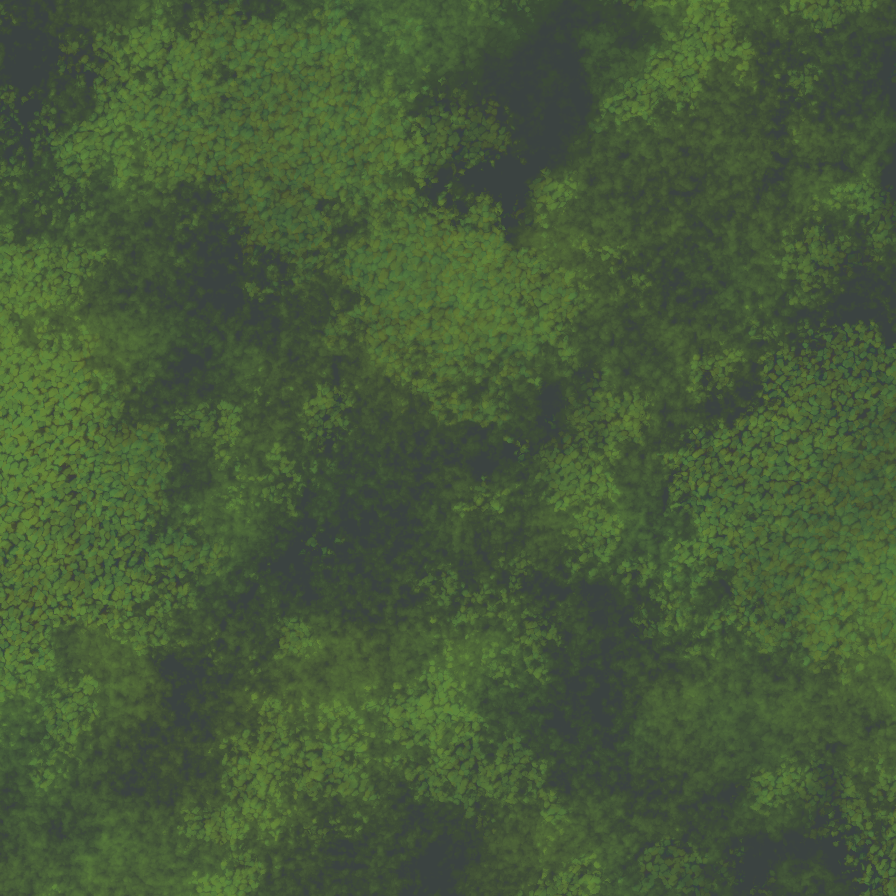
Give the GLSL for this texture, as a three.js fragment shader.

```glsl
varying vec2 vUv;

#define CLOUD_SCALE 4.5
#define POOL_SCALE 3.6
#define CUSHION_SCALE 2.6
#define TUFT_SCALE 12.0
#define LEAF_SCALE 160.0
#define CRACK_SCALE 3.4
#define CONTRAST 1.4
#define LEAF_DEPTH 0.72
#define GRIT 0.85
#define SLATE vec3(0.232, 0.262, 0.255)
#define SHADE vec3(0.243, 0.300, 0.217)
#define BRIGHT vec3(0.362, 0.500, 0.232)

float hash(vec2 c) {
  vec3 q = fract(c.xyx * vec3(0.1031, 0.1030, 0.0973));
  q += dot(q, q.yzx + 33.33);
  return fract((q.x + q.y) * q.z);
}

vec2 hash2(vec2 c) {
  return vec2(hash(c), hash(c + 57.3));
}

float valueNoise(vec2 p) {
  vec2 i = floor(p), f = fract(p);
  f = f * f * (3.0 - 2.0 * f);
  float low = mix(hash(i), hash(i + vec2(1.0, 0.0)), f.x);
  float high = mix(hash(i + vec2(0.0, 1.0)), hash(i + 1.0), f.x);
  return mix(low, high, f.y);
}

// Layered noise centred on zero
float fbm(vec2 p) {
  float sum = 0.0, weight = 0.5, total = 0.0;
  for (int i = 0; i < 5; i++) {
    sum += weight * (valueNoise(p) - 0.5);
    total += weight;
    weight *= 0.55;
    p = mat2(1.6, 1.2, -1.2, 1.6) * p + 11.7;
  }
  return sum / total;
}

// Cellular noise: nearest distance, second distance, random of nearest cell
vec3 cellular(vec2 p) {
  vec2 base = floor(p);
  vec3 nearest = vec3(9.0, 9.0, 0.0);
  for (int y = -1; y <= 1; y++) {
    for (int x = -1; x <= 1; x++) {
      vec2 cell = base + vec2(float(x), float(y));
      float d = length(cell + hash2(cell) - p);
      if (d < nearest.x) nearest = vec3(d, nearest.x, hash(cell + 19.1));
      else nearest.y = min(nearest.y, d);
    }
  }
  return nearest;
}

// Scattered discs: positive inside, measured in cell widths
float discs(vec2 p, float share) {
  vec2 base = floor(p);
  float field = -1.0;
  for (int y = -1; y <= 1; y++) {
    for (int x = -1; x <= 1; x++) {
      vec2 cell = base + vec2(float(x), float(y));
      float radius = mix(0.25, 0.5, hash(cell + 5.7));
      float inside = radius - length(cell + hash2(cell + 3.1) - p);
      if (hash(cell + 41.9) < share) field = max(field, inside);
    }
  }
  return field;
}

void main() {
  vec2 p = vUv;
  vec2 warp = vec2(fbm(p * 9.0), fbm(p * 9.0 + 31.0));
  float cloud = fbm(p * CLOUD_SCALE + 2.0);
  float ragged = fbm(p * 24.0 + 8.0);
  float fine = fbm(p * 120.0);

  // Leaf grain with dark gaps
  vec3 leaf = cellular(p * LEAF_SCALE + warp * 3.0 + 1.5 * fine);
  float gap = smoothstep(0.35, 0.85, leaf.x);
  float leafTone = LEAF_DEPTH * (0.26 - gap) + 0.3 * (leaf.z - 0.5);
  float stipple = 0.7 * fine + 0.3 * (leaf.z - 0.5);

  // Gritty ground with dark pools
  float poolField = fbm(p * POOL_SCALE + 7.0) + 0.35 * ragged + 0.15 * stipple;
  float pool = smoothstep(0.05, 0.17, poolField);
  float tone = 0.43 + CONTRAST * cloud + 0.35 * ragged - 0.42 * pool;
  tone += (GRIT * fine + 0.2 * leafTone) * (1.0 - 0.5 * pool);

  // Small ragged tufts
  float tuftField = discs((p + warp * 0.12) * TUFT_SCALE, 0.62);
  tuftField += 1.1 * ragged + 1.3 * cloud + stipple;
  float tuft = smoothstep(-0.1, 0.1, tuftField);
  tone += tuft * (0.17 + 0.55 * leafTone);

  // Broad round cushions with leafy rims
  float cushionField = discs((p + warp * 0.12) * CUSHION_SCALE, 0.75);
  cushionField += 0.45 * ragged + 0.25 * stipple;
  float cushion = smoothstep(-0.05, 0.06, cushionField);
  float grain = mix(0.55, 1.1, smoothstep(-0.1, 0.1, fbm(p * 3.0 + 23.0)));
  float cushionTone = 0.66 + 0.8 * cloud + 0.6 * fine + grain * leafTone;
  tone = mix(tone, cushionTone, 0.9 * cushion);

  // Thin broken cracks with soft shadows
  vec3 plate = cellular((p + warp * 0.14) * CRACK_SCALE + 4.0);
  float seam = plate.y - plate.x + 0.15 * abs(ragged) + 0.06 * stipple;
  float broken = smoothstep(-0.08, 0.08, fbm(p * 7.0 + 15.0));
  float crack = 1.0 - smoothstep(0.0, 0.06, seam);
  float shadow = 1.0 - smoothstep(0.0, 0.2, seam);
  tone -= broken * (0.2 * crack + 0.14 * shadow) * (1.0 - 0.5 * cushion);

  // Tone to colour, with slight olive and cool shifts
  vec3 color = mix(SLATE, SHADE, smoothstep(-0.05, 0.22, tone));
  color = mix(color, BRIGHT, clamp((tone - 0.2) / 0.8, 0.0, 1.1));
  float leafHue = (fract(leaf.z * 7.0) - 0.5) * max(cushion, 0.6 * tuft);
  float lush = smoothstep(0.0, 0.4, tone);
  float hue = 1.1 * leafHue + 0.7 * lush * fbm(p * 5.0 + 50.0);
  color += hue * vec3(0.045, -0.008, -0.03);
  gl_FragColor = vec4(color, 1.0);
}
```
